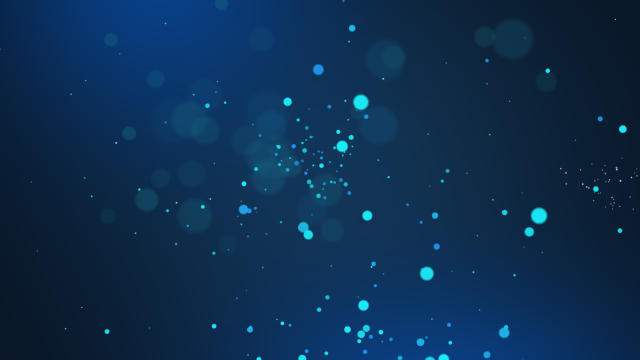
This background is drawn by a Shadertoy shader. Its source:

```glsl
// Glowing cyan particles and faint bokeh discs drifting over a deep navy field.
// The field blends three soft glows; each particle layer is a loop of hashed
// discs scattered around a centre, from large hazy ones to fine pale dust.

// Integer hash: four values in 0..1 from two keys
vec4 hash4(uint index, uint seed) {
    uvec4 v = uvec4(index, seed, index ^ seed, index + seed) * 1664525u + 1013904223u;
    for (int i = 0; i < 2; i++) {
        v.x += v.y * v.w;
        v.y += v.z * v.x;
        v.z += v.x * v.y;
        v.w += v.y * v.z;
        v ^= v >> 16u;
    }
    return vec4(v) * exp2(-32.0);
}

// Elliptical gaussian falloff
float glow(vec2 p, vec2 centre, vec2 radii) {
    vec2 q = (p - centre) / radii;
    return exp(-dot(q, q));
}

vec3 backdrop(vec2 p) {
    vec3 col = vec3(0.03, 0.078, 0.135);
    col = mix(col, vec3(0.072, 0.205, 0.325), glow(p, vec2(0.93, 0.5), vec2(0.68, 0.62)));
    col = mix(col, vec3(0.03, 0.265, 0.57), 0.9 * glow(p, vec2(0.44, 1.08), vec2(0.46, 0.46)));
    return mix(col, vec3(0.035, 0.265, 0.56), 0.9 * glow(p, vec2(1.22, -0.08), vec2(0.56, 0.3)));
}

// Blends a layer of soft discs over col; positions thin out away from the centre.
// sizes: smallest and largest radius, opacity: faintest and strongest disc
vec3 scatter(vec3 col, vec2 p, uint seed, int count, vec2 centre, vec2 spread,
             vec2 sizes, float softness, vec2 opacity, vec3 tintA, vec3 tintB) {
    float pixel = 1.0 / iResolution.y;
    for (int i = 0; i < count; i++) {
        vec4 place = hash4(uint(i), seed);
        vec4 look = hash4(uint(i), seed + 100u);
        float radius = mix(sizes.x, sizes.y, look.x * look.x);
        float edge = max(softness * radius, 0.8 * pixel);
        float dist = length(p - centre - spread * (place.xy - place.zw));
        float disc = 1.0 - smoothstep(radius - edge, radius + edge, dist);
        vec3 tint = mix(tintA, tintB, smoothstep(0.5, 0.85, look.y));
        col = mix(col, tint, disc * mix(opacity.x, opacity.y, look.z));
    }
    return col;
}

void mainImage(out vec4 fragColor, in vec2 fragCoord) {
    vec2 p = fragCoord / iResolution.y;
    float aspect = iResolution.x / iResolution.y;
    vec3 cyan = vec3(0.11, 0.93, 0.98);
    vec3 azure = vec3(0.13, 0.58, 0.93);
    vec3 teal = vec3(0.1, 0.44, 0.52);
    vec3 steel = vec3(0.07, 0.36, 0.54);
    vec3 pale = vec3(0.72, 0.88, 0.95);

    vec3 col = backdrop(p);

    // Hazy bokeh: a main group left of centre and a few discs at upper right
    col = scatter(col, p, 11u, 28, vec2(0.64, 0.56), vec2(0.52, 0.46),
                  vec2(0.018, 0.066), 0.2, vec2(0.12, 0.38), teal, steel);
    col = scatter(col, p, 12u, 5, vec2(1.38, 0.87), vec2(0.46, 0.15),
                  vec2(0.026, 0.062), 0.2, vec2(0.12, 0.36), teal, steel);

    // Fine dust: sparse everywhere, dense at the right
    col = scatter(col, p, 21u, 55, vec2(0.5 * aspect, 0.5), vec2(1.1, 0.6),
                  vec2(0.0012, 0.0024), 0.4, vec2(0.35, 0.9), pale, cyan);
    col = scatter(col, p, 22u, 42, vec2(1.69, 0.48), vec2(0.19, 0.085),
                  vec2(0.0012, 0.0025), 0.4, vec2(0.4, 0.95), pale, pale);

    // Small sparks: a loose field and a tight central swarm
    col = scatter(col, p, 31u, 55, vec2(0.82, 0.47), vec2(0.75, 0.6),
                  vec2(0.002, 0.0065), 0.3, vec2(0.65, 1.0), cyan, azure);
    col = scatter(col, p, 32u, 42, vec2(0.86, 0.56), vec2(0.14, 0.11),
                  vec2(0.002, 0.0065), 0.3, vec2(0.65, 1.0), cyan, azure);

    // Bright orbs: scattered widely, with a crowd along the bottom
    col = scatter(col, p, 41u, 26, vec2(1.0, 0.46), vec2(0.85, 0.55),
                  vec2(0.006, 0.025), 0.22, vec2(0.85, 1.0), cyan, azure);
    col = scatter(col, p, 42u, 24, vec2(0.98, 0.07), vec2(0.6, 0.12),
                  vec2(0.005, 0.018), 0.22, vec2(0.85, 1.0), cyan, azure);

    fragColor = vec4(col, 1.0);
}
```
